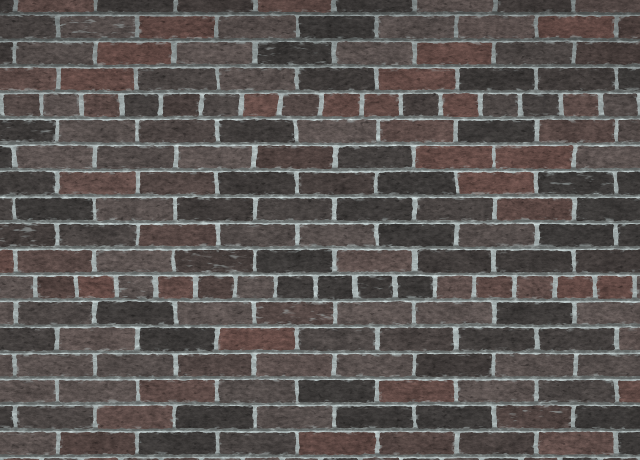
This texture is drawn by a Shadertoy shader. Its source:

```glsl
const float COURSES = 17.69;       // courses over the canvas height
const float BRICK_LENGTH = 3.07;   // stretcher length in courses
const vec2 JOINT_HALF = vec2(0.085, 0.075);

const vec3 DARK_CLAY = vec3(0.235, 0.225, 0.22);
const vec3 BROWN_CLAY = vec3(0.365, 0.33, 0.32);
const vec3 RED_CLAY = vec3(0.39, 0.295, 0.275);
const vec3 SHADED_MORTAR = vec3(0.42, 0.44, 0.435);
const vec3 LIT_MORTAR = vec3(0.65, 0.69, 0.69);
const vec3 LIME = vec3(0.80, 0.85, 0.85);

vec2 hash22(vec2 p) {
    vec3 q = fract(p.xyx * vec3(0.1031, 0.1030, 0.0973));
    q += dot(q, q.yzx + 33.33);
    return fract((q.xx + q.yz) * q.zy);
}

float cornerSlope(vec2 cell, vec2 corner, vec2 f) {
    return dot(hash22(cell + corner) * 2.0 - 1.0, f - corner);
}

float gradientNoise(vec2 p) {
    vec2 i = floor(p), f = p - i;
    vec2 u = f * f * f * (f * (f * 6.0 - 15.0) + 10.0);
    float low = mix(cornerSlope(i, vec2(0, 0), f), cornerSlope(i, vec2(1, 0), f), u.x);
    float high = mix(cornerSlope(i, vec2(0, 1), f), cornerSlope(i, vec2(1, 1), f), u.x);
    return mix(low, high, u.y);
}

float fractalNoise(vec2 p) {
    float sum = 0.0, weight = 1.0;
    for (int i = 0; i < 3; i++) {
        sum += weight * gradientNoise(p);
        p = p * 2.03 + 17.1;
        weight *= 0.6;
    }
    return sum;
}

float roundedBox(vec2 p, vec2 halfSize, float radius) {
    vec2 d = abs(p) - halfSize + radius;
    return length(max(d, 0.0)) + min(max(d.x, d.y), 0.0) - radius;
}

// Finds the brick around p: id, centred position and half size
void brickCell(vec2 p, out vec2 id, out vec2 local, out vec2 halfSize) {
    float row = floor(p.y);
    float odd = mod(row, 2.0);
    bool header = mod(row, 7.0) == 4.0;
    float len = header ? 0.5 * BRICK_LENGTH : BRICK_LENGTH;
    float shift = header ? 0.04 - 0.14 * odd : 0.19 + 0.53 * odd;
    float x = p.x / len - shift;
    id = vec2(floor(x) + 40.0, row + 7.0);
    local = vec2((fract(x) - 0.5) * len, fract(p.y) - 0.5);
    halfSize = 0.5 * vec2(len, 1.0) - JOINT_HALF;
}

vec3 clayColor(vec2 p, vec2 id) {
    vec2 tone = hash22(id * 3.7 + 11.0);
    vec3 fired = mix(BROWN_CLAY, RED_CLAY, smoothstep(0.35, 0.9, tone.y));
    vec3 color = mix(DARK_CLAY, fired, smoothstep(0.1, 0.75, tone.x));
    float patches = fractalNoise(p * vec2(0.9, 1.6) + id * 5.3);
    float grain = fractalNoise(p * vec2(4.0, 7.5) + id * 2.9);
    float pits = smoothstep(0.2, 0.55, gradientNoise(p * vec2(5.0, 9.0) + 60.0));
    return color * (1.0 + 0.22 * patches + 0.30 * grain) * (1.0 - 0.25 * pits);
}

// Upper side of each bed joint lies in shade, its lower lip is limed
vec3 mortarColor(vec2 p, float fromBed) {
    float shade = smoothstep(-0.15, -0.08, fromBed)
                * (1.0 - smoothstep(-0.01, 0.06, fromBed));
    float lip = smoothstep(0.0, 0.05, fromBed) * (1.0 - smoothstep(0.08, 0.16, fromBed));
    float rough = fractalNoise(p * vec2(3.0, 6.0) + 90.0);
    vec3 color = mix(LIT_MORTAR, SHADED_MORTAR, shade);
    color = mix(color, LIME, clamp(0.45 * lip + 0.5 * rough, 0.0, 0.8));
    return color * (1.0 + 0.18 * rough);
}

void mainImage(out vec4 fragColor, in vec2 fragCoord) {
    vec2 uv = fragCoord / iResolution.xy;
    float pixel = COURSES / iResolution.y;
    vec2 p = vec2(fragCoord.x, iResolution.y - fragCoord.y) * pixel;
    p.y += 0.455;

    // Uneven laying
    vec2 laid = p + vec2(0.12, 0.035) * vec2(gradientNoise(p * vec2(0.25, 0.9) + 5.0),
                                             gradientNoise(p * vec2(0.35, 0.6) + 31.0));
    vec2 id, local, halfSize;
    brickCell(laid, id, local, halfSize);
    float fromBed = local.y > 0.0 ? local.y - 0.5 : local.y + 0.5;

    // Ragged brick outline
    halfSize += (hash22(id + 71.0) - 0.5) * vec2(0.05, 0.025);
    float edge = roundedBox(local, halfSize, 0.07);
    edge += 0.05 * fractalNoise(p * vec2(2.6, 3.2) + 47.0);
    float brick = 1.0 - smoothstep(-0.6 * pixel, 0.6 * pixel, edge);

    // Lime smeared on the rims and in rare pale scuffs
    float smear = smoothstep(0.05, 0.5, fractalNoise(p * vec2(2.2, 4.5) + 13.0));
    float rim = smear * smoothstep(-0.14, -0.01, edge);
    float stained = step(0.93, hash22(id + 19.0).x);
    float scuff = stained * smoothstep(0.15, 0.6, fractalNoise(p * vec2(1.4, 5.0) + 3.0));
    vec3 clay = mix(clayColor(p, id), LIT_MORTAR, clamp(0.6 * rim + 0.55 * scuff, 0.0, 0.8));

    // Joints dim toward the top and the corners
    float light = mix(1.0, 0.8, smoothstep(0.72, 1.0, uv.y))
                * (1.0 - 0.22 * dot(uv - 0.5, uv - 0.5));
    vec3 color = mix(mortarColor(p, fromBed) * light, clay * mix(1.0, light, 0.3), brick);
    fragColor = vec4(clamp(color, 0.0, 1.0), 1.0);
}
```
